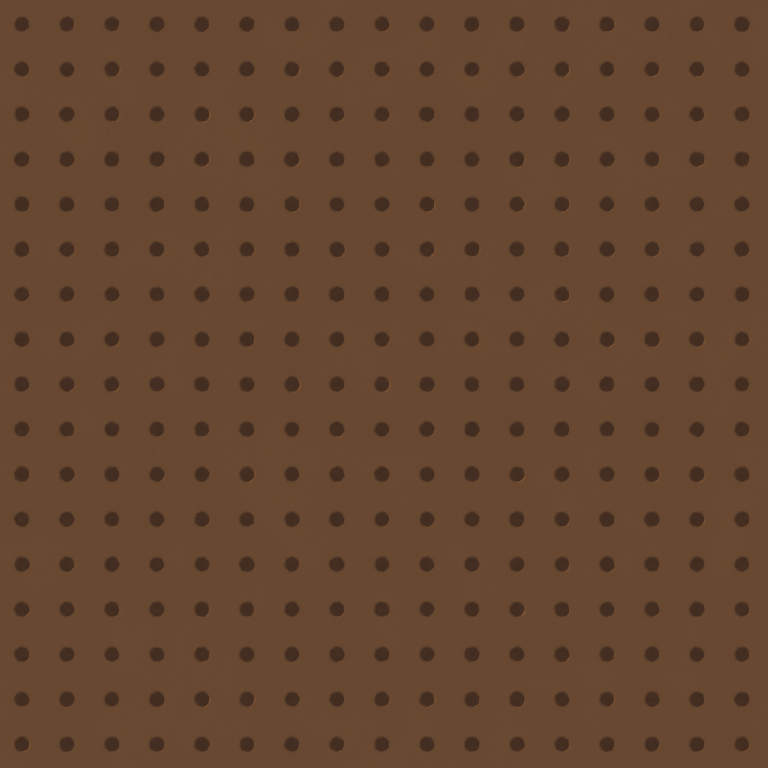
This texture is drawn by a WebGL 1 fragment shader. Its source:

```glsl
precision highp float;

uniform vec2 u_resolution;

const vec3 BOARD = vec3(0.408, 0.282, 0.190);
const vec3 HOLE = vec3(0.265, 0.178, 0.130);
const vec3 RIM_SHADOW = vec3(0.325, 0.228, 0.158);
const vec3 RIM_LIGHT = vec3(0.540, 0.350, 0.205);

const float PITCH = 0.0586;
const vec2 FIRST_HOLE = vec2(0.0288, 0.0307);
const float HOLE_RADIUS = 0.0091;

float hash(vec2 p) {
  vec3 q = fract(p.xyx * 0.1031);
  q += dot(q, q.yzx + 33.33);
  return fract((q.x + q.y) * q.z);
}

float valueNoise(vec2 p) {
  vec2 cell = floor(p);
  vec2 f = fract(p);
  f = f * f * (3.0 - 2.0 * f);
  float low = mix(hash(cell), hash(cell + vec2(1.0, 0.0)), f.x);
  float high = mix(hash(cell + vec2(0.0, 1.0)), hash(cell + vec2(1.0, 1.0)), f.x);
  return mix(low, high, f.y);
}

float fractalNoise(vec2 p) {
  float sum = 0.0;
  float weight = 0.5;
  for (int i = 0; i < 4; i++) {
    sum += weight * valueNoise(p);
    p = p * 2.03 + 17.0;
    weight *= 0.5;
  }
  return sum / 0.9375;
}

// Faint mottling and fibres of pressed board
vec3 boardColor(vec2 uv) {
  float mottle = fractalNoise(uv * 18.0 + 5.0) - 0.5;
  float fibre = valueNoise(uv * vec2(150.0, 210.0) + 40.0) - 0.5;
  return BOARD * (1.0 + 0.035 * mottle + 0.016 * fibre);
}

// Shaded edge: dark toward the upper left, chipped and lit at the lower right
vec3 addRim(vec3 color, vec2 offset, float dist, vec2 id, vec2 uv) {
  vec2 dir = offset / max(length(offset), 0.0001);
  float facing = dot(dir, vec2(0.82, -0.57));
  float shadow = 1.0 - smoothstep(0.0002, 0.0033, dist);
  shadow *= mix(0.85, 0.3, smoothstep(-0.5, 0.7, facing));
  color = mix(color, RIM_SHADOW, shadow);

  float wear = mix(0.08, 0.75, pow(hash(id + 71.0), 2.0));
  float chips = smoothstep(0.25, 0.75, valueNoise(uv * 300.0 + 9.0));
  float band = 1.0 - smoothstep(0.0003, 0.0016, abs(dist - 0.0013));
  float lit = band * smoothstep(0.3, 0.95, facing) * wear * mix(0.35, 1.0, chips);
  return mix(color, RIM_LIGHT, lit);
}

void main() {
  vec2 uv = gl_FragCoord.xy / u_resolution;
  float pixel = 1.0 / min(u_resolution.x, u_resolution.y);

  // Square grid of drilled holes
  vec2 grid = (uv - FIRST_HOLE) / PITCH + 0.5;
  vec2 id = floor(grid);
  vec2 offset = (fract(grid) - 0.5) * PITCH;

  // Slightly ragged cut, different for every hole
  float ragged = (valueNoise(uv * 260.0) - 0.5) * 0.0013;
  float radius = HOLE_RADIUS + (hash(id + 23.0) - 0.5) * 0.0004;
  float dist = length(offset) - radius + ragged;

  vec3 color = addRim(boardColor(uv), offset, dist, id, uv);
  vec3 inside = HOLE * (1.0 + 0.06 * (valueNoise(uv * 190.0 + 3.0) - 0.5));
  float softness = max(pixel * 0.75, 0.0009);
  color = mix(inside, color, smoothstep(-softness, softness, dist));

  gl_FragColor = vec4(color, 1.0);
}
```
